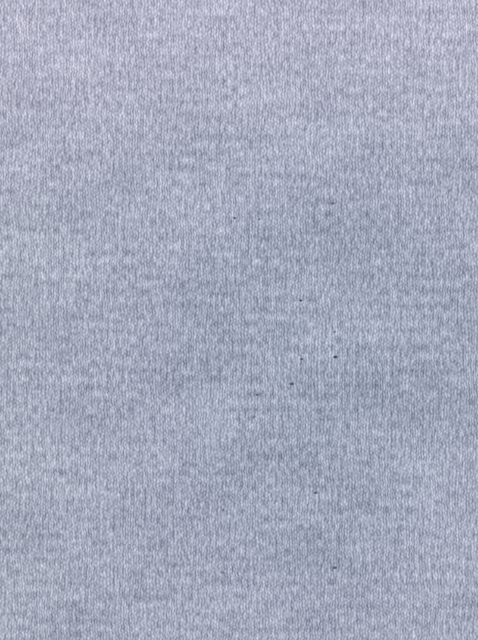
Write a WebGL 1 fragment shader that draws this texture.

```glsl
precision highp float;
uniform vec2 u_resolution;

// Lengths are in canvas heights, frequencies in cycles per canvas height
const vec3 BASE_COLOR = vec3(0.656, 0.674, 0.741);
const vec3 TONE_SCALE = vec3(1.02, 1.01, 0.97);
const vec3 WARM_TINT = vec3(0.014, -0.002, 0.006);
const vec3 COOL_TINT = vec3(-0.016, -0.002, 0.004);
const vec3 KNOT_COLOR = vec3(0.22, 0.24, 0.33);

const vec2 STITCH_FREQ = vec2(218.0, 150.0);
const vec2 FIBER_FREQ = vec2(205.0, 82.0);
const vec2 GRAIN_FREQ = vec2(290.0, 210.0);
const vec2 STREAK_FREQ = vec2(110.0, 16.0);
const vec2 SLUB_FREQ = vec2(13.0, 85.0);
const vec2 BLOTCH_FREQ = vec2(5.0, 9.0);

const float STITCH_AMOUNT = 0.048;
const float FIBER_AMOUNT = 0.150;
const float GRAIN_AMOUNT = 0.110;
const float STREAK_AMOUNT = 0.050;
const float SLUB_AMOUNT = 0.055;
const float BLOTCH_AMOUNT = 0.045;

const int KNOT_COUNT = 14;
const float KNOT_RADIUS = 0.0024;
const float TAU = 6.2831853;

vec2 hash2(vec2 cell) {
  vec3 h = fract(cell.xyx * vec3(0.1031, 0.1030, 0.0973));
  h += dot(h, h.yzx + 33.33);
  return fract((h.xx + h.yz) * h.zy);
}

float cornerGradient(vec2 cell, vec2 offset) {
  float angle = TAU * hash2(cell).x;
  return dot(vec2(cos(angle), sin(angle)), offset);
}

// Gradient noise, roughly -0.7 to 0.7
float gradientNoise(vec2 p) {
  vec2 cell = floor(p);
  vec2 f = p - cell;
  vec2 s = f * f * f * (f * (f * 6.0 - 15.0) + 10.0);
  vec2 e = vec2(1.0, 0.0);
  float low = mix(cornerGradient(cell, f), cornerGradient(cell + e, f - e), s.x);
  float high = mix(cornerGradient(cell + e.yx, f - e.yx), cornerGradient(cell + e.xx, f - e.xx), s.x);
  return mix(low, high, s.y);
}

// Zigzag columns of small staggered stitches
float stitches(vec2 p) {
  vec2 drift = vec2(gradientNoise(p * vec2(24.0, 11.0) + 71.0),
                    gradientNoise(p * vec2(9.0, 20.0) + 37.0));
  vec2 stitch = p * STITCH_FREQ + drift * vec2(1.5, 1.2);
  stitch.x += 0.7 * abs(fract(stitch.y * 0.5) - 0.5);
  float column = cos(TAU * stitch.x);
  float row = cos(TAU * stitch.y + 0.5 * TAU * floor(stitch.x + 0.5));
  float resolved = smoothstep(1.4, 2.2, u_resolution.y / STITCH_FREQ.x);
  return resolved * (0.8 * column + 0.45 * row);
}

// Broad light falloff: pale top, dimmer centre right and lower edge
float lighting(vec2 p, float shade) {
  float top = smoothstep(0.55, 1.0, p.y);
  float bottom = 1.0 - smoothstep(0.0, 0.3, p.y);
  return 0.036 * top - 0.010 * bottom - 0.026 * shade;
}

// Dark knots, gathered loosely right of the centre
float knots(vec2 p, float aspect) {
  float mask = 0.0;
  float pixel = 1.0 / u_resolution.y;
  for (int i = 0; i < KNOT_COUNT; i++) {
    vec2 seed = vec2(float(i) * 7.0 + 3.0, 19.0);
    vec2 place = hash2(seed);
    vec2 trait = hash2(seed + 41.0);
    vec2 center = vec2(aspect * mix(0.46, 0.72, place.x), mix(0.06, 0.72, place.y));
    float radius = KNOT_RADIUS * mix(0.55, 1.1, trait.x);
    float dist = length((p - center) * vec2(0.8, 1.15));
    float spot = 1.0 - smoothstep(radius - pixel, radius + pixel, dist);
    mask = max(mask, spot * mix(0.4, 0.95, trait.y));
  }
  return mask;
}

void main() {
  vec2 p = gl_FragCoord.xy / u_resolution.y;
  float aspect = u_resolution.x / u_resolution.y;
  vec2 shadeOffset = (p - vec2(aspect * 0.68, 0.42)) * vec2(3.2, 2.4);
  float shade = exp(-dot(shadeOffset, shadeOffset));

  // Cloth tone, from the weave up to the wide blotches
  float tone = STITCH_AMOUNT * stitches(p);
  tone += FIBER_AMOUNT * gradientNoise(p * FIBER_FREQ);
  tone += GRAIN_AMOUNT * gradientNoise(p * GRAIN_FREQ + 13.0);
  tone += STREAK_AMOUNT * gradientNoise(p * STREAK_FREQ + 29.0);
  tone += SLUB_AMOUNT * gradientNoise(p * SLUB_FREQ + 53.0);
  tone += BLOTCH_AMOUNT * gradientNoise(p * BLOTCH_FREQ + 87.0);
  tone += lighting(p, shade);

  // Tint and knots
  vec3 color = BASE_COLOR + TONE_SCALE * tone;
  color += WARM_TINT * smoothstep(0.6, 1.0, p.y) + COOL_TINT * shade;
  color = mix(color, KNOT_COLOR, knots(p, aspect));
  gl_FragColor = vec4(clamp(color, 0.0, 1.0), 1.0);
}
```
